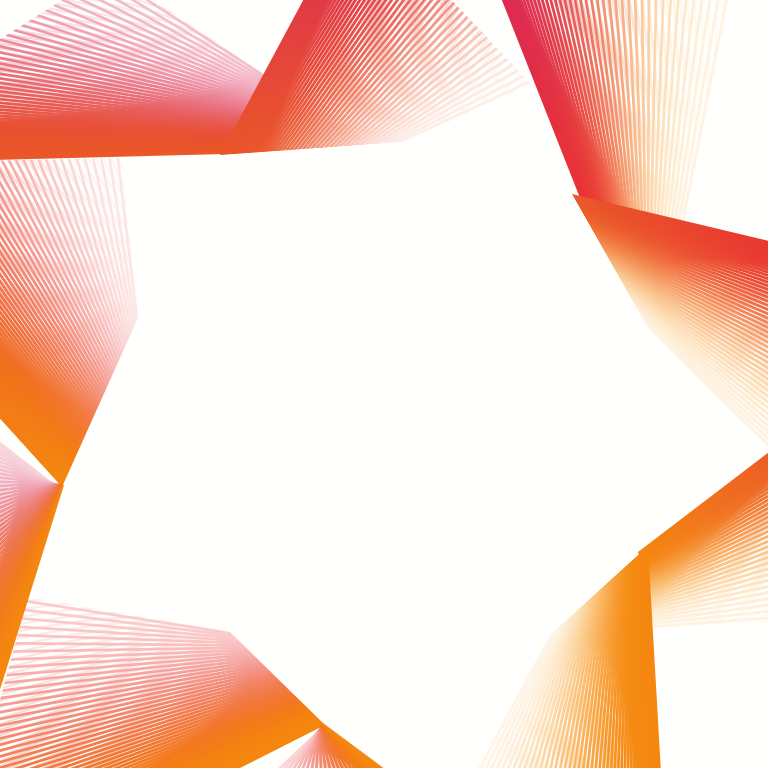
A WebGL 2 fragment shader for this background:

```glsl
#version 300 es
precision highp float;
// Ring of fine-line fans in crimson, red and orange around a white star-shaped opening.

uniform vec2 u_resolution;
out vec4 fragColor;

const float GRID = 768.0;          // layout units per canvas height, y pointing down
const float LINE_WIDTH = 2.7;      // in layout units
const float CROWDING = 0.6;        // below 1 packs lines towards the dense edge
const float CROSS_TWIST = 0.13;    // skew of the faint second set of lines
const float CROSS_INK = 0.35;
const vec3 PAPER = vec3(1.0, 1.0, 0.995);
const vec3 CRIMSON = vec3(0.86, 0.16, 0.34);
const vec3 RED = vec3(0.91, 0.20, 0.20);
const vec3 VERMILION = vec3(0.92, 0.34, 0.16);
const vec3 ORANGE = vec3(0.96, 0.53, 0.06);
const vec3 AMBER = vec3(0.98, 0.68, 0.26);

float cross2(vec2 a, vec2 b) { return a.x * b.y - a.y * b.x; }

// Antialiased coverage of unit-spaced lines; rate is phase change per layout unit.
float lineCoverage(float phase, float rate, float pixel) {
    float width = min(LINE_WIDTH * rate, 1.0);
    float blur = max(rate * pixel, 1e-4);
    float offset = abs(fract(phase) - 0.5);
    float crisp = clamp((0.5 * width - offset) / blur + 0.5, 0.0, 1.0);
    return mix(crisp, width, max(smoothstep(0.45, 1.0, blur), smoothstep(0.85, 1.0, width)));
}

// Lines sweep from the dense segment (xy to zw) to the pale segment (xy to zw).
void drawFan(inout vec3 color, vec2 p, float pixel, vec4 dense, vec4 pale,
             vec3 nearTint, vec3 farTint, vec3 paleTint, float count, float paleInk) {
    vec2 start = dense.xy, along = dense.zw - dense.xy;
    vec2 startStep = pale.xy - dense.xy;
    vec2 alongStep = pale.zw - pale.xy - along;
    vec2 e = p - start;

    // Solve for the sweep position of the line passing through p.
    float k2 = -cross2(startStep, alongStep);
    float k1 = cross2(e, alongStep) - cross2(startStep, along);
    float k0 = cross2(e, along);
    float disc = k1 * k1 - 4.0 * k2 * k0;
    if (disc <= 0.0) return;
    float root = sqrt(disc);

    for (int i = 0; i < 2; i++) {
        float u = (-k1 + (i == 0 ? root : -root)) / (2.0 * k2);
        vec2 dir = along + u * alongStep;
        float v = dot(e - u * startStep, dir) / dot(dir, dir);
        float slope = length(dir) / root;
        float edge = slope * pixel;
        float mask = clamp(u / edge + 0.5, 0.0, 1.0) * clamp((1.0 - u) / edge + 0.5, 0.0, 1.0);
        float span = length(dir) / pixel;
        mask *= clamp(v * span + 0.5, 0.0, 1.0) * clamp((1.0 - v) * span + 0.5, 0.0, 1.0);
        if (mask <= 0.0) continue;

        // Two slightly skewed line sets give the woven interference bands.
        float sweep = clamp(u, 0.001, 1.0);
        float rate = count * CROWDING * pow(sweep, CROWDING - 1.0) * slope;
        float phase = count * pow(sweep, CROWDING);
        float ink = lineCoverage(phase, rate, pixel);
        float woven = lineCoverage(phase * (1.0 + CROSS_TWIST * v), rate, pixel);
        ink = 1.0 - (1.0 - ink) * (1.0 - CROSS_INK * woven);
        ink *= mix(1.0, paleInk, smoothstep(0.15, 1.0, u));
        vec3 tint = mix(mix(nearTint, farTint, v), paleTint, smoothstep(0.0, 0.85, u));
        color = mix(color, tint, ink * mask);
    }
}

void main() {
    vec2 p = gl_FragCoord.xy / u_resolution.y;
    p = vec2(p.x, 1.0 - p.y) * GRID;
    float pixel = GRID / u_resolution.y;
    vec3 color = PAPER;

    // Left side
    drawFan(color, p, pixel, vec4(62, 487, -230, 165), vec4(138, 318, 122, 158),
            ORANGE, VERMILION, RED, 70.0, 0.12);
    drawFan(color, p, pixel, vec4(64, 485, -12, 728), vec4(52, 482, -60, 395),
            ORANGE, ORANGE, CRIMSON, 64.0, 0.2);

    // Top
    drawFan(color, p, pixel, vec4(225, 154, -200, 165), vec4(265, 75, 110, -30),
            VERMILION, VERMILION, CRIMSON, 58.0, 0.3);
    drawFan(color, p, pixel, vec4(220, 155, 357, -100), vec4(402, 142, 532, 85),
            VERMILION, CRIMSON, VERMILION, 52.0, 0.1);
    drawFan(color, p, pixel, vec4(580, 198, 490, -30), vec4(685, 221, 735, -20),
            RED, CRIMSON, AMBER, 46.0, 0.15);

    // Right side
    drawFan(color, p, pixel, vec4(572, 194, 790, 246), vec4(648, 328, 790, 470),
            VERMILION, RED, AMBER, 52.0, 0.15);
    drawFan(color, p, pixel, vec4(638, 552, 790, 436), vec4(654, 628, 790, 620),
            ORANGE, VERMILION, AMBER, 42.0, 0.15);

    // Bottom
    drawFan(color, p, pixel, vec4(648, 546, 662, 790), vec4(550, 635, 465, 790),
            ORANGE, ORANGE, AMBER, 50.0, 0.12);
    drawFan(color, p, pixel, vec4(325, 725, -60, 920), vec4(230, 632, 28, 597),
            ORANGE, ORANGE, RED, 62.0, 0.25);
    drawFan(color, p, pixel, vec4(323, 723, 397, 778), vec4(316, 732, 255, 790),
            ORANGE, ORANGE, RED, 30.0, 0.2);

    fragColor = vec4(color, 1.0);
}
```
